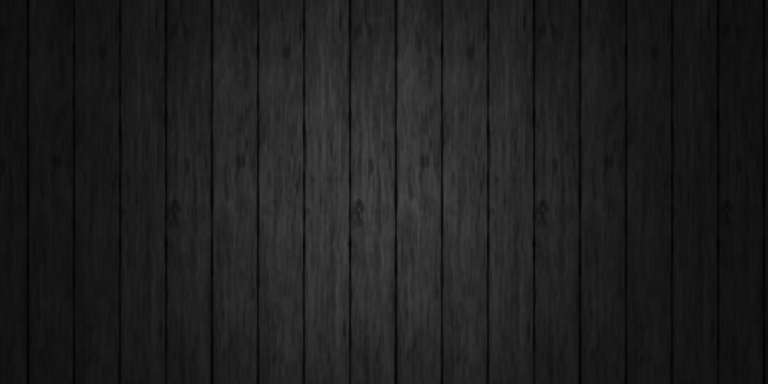
Reproduce this texture procedurally as a Shadertoy shader.

```glsl
const float PLANK_WIDTH = 0.1198;
const float FIRST_SEAM = 0.0729;
const float PLANK_CYCLE = 4.0;

float hash(vec2 p) {
    return fract(sin(dot(p, vec2(127.1, 311.7))) * 43758.5453);
}

float valueNoise(vec2 p) {
    vec2 cell = floor(p);
    vec2 f = fract(p);
    f = f * f * (3.0 - 2.0 * f);
    float low = mix(hash(cell), hash(cell + vec2(1, 0)), f.x);
    float high = mix(hash(cell + vec2(0, 1)), hash(cell + vec2(1, 1)), f.x);
    return mix(low, high, f.y);
}

float fbm(vec2 p) {
    float sum = 0.0;
    float weight = 0.5;
    for (int i = 0; i < 4; i++) {
        sum += weight * valueNoise(p);
        p = p * 2.03 + 17.3;
        weight *= 0.5;
    }
    return sum / 0.9375;
}

// Layered vertical fibres, short dark pores and faint growth rings
float woodGrain(vec2 p, float seed, float ringStrength) {
    vec2 q = p + vec2(seed * 7.31, seed * 3.17);
    q.x += 0.010 * (valueNoise(q * vec2(11.0, 7.0)) - 0.5);
    float bands = valueNoise(q * vec2(42.0, 2.5)) - 0.5;
    float fibres = valueNoise(q * vec2(105.0, 8.0)) - 0.5;
    float fine = valueNoise(q * vec2(175.0, 24.0)) - 0.5;
    float speckle = valueNoise(q * vec2(150.0, 70.0)) - 0.5;
    float pores = smoothstep(0.60, 0.85, valueNoise(q * vec2(110.0, 20.0)));
    pores *= smoothstep(0.4, 0.7, valueNoise(q * vec2(24.0, 9.0)));
    float rings = sin(fbm(q * vec2(15.0, 3.0)) * 60.0);
    float streaks = 0.20 * bands + 0.24 * fibres + 0.24 * fine;
    return streaks + 0.13 * speckle - 0.24 * pores + ringStrength * rings;
}

// Ragged dark patch of roughened wood
float knot(vec2 p, vec2 center, vec2 size) {
    vec2 d = (p - center) / size;
    float ragged = smoothstep(0.35, 0.7, fbm(p * vec2(80.0, 55.0)));
    return exp(-dot(d, d)) * ragged;
}

// Soft oval light falling off toward the sides
float spotlight(vec2 p) {
    vec2 d = p * p / vec2(0.30, 0.33);
    return mix(0.066, 0.222, exp(-d.x - d.y));
}

void mainImage(out vec4 fragColor, in vec2 fragCoord) {
    vec2 p = fragCoord / iResolution.y;
    float aspect = iResolution.x / iResolution.y;
    float pixel = 1.0 / iResolution.y;

    // Plank layout
    float across = (p.x - FIRST_SEAM) / PLANK_WIDTH;
    float kind = mod(floor(across), PLANK_CYCLE);
    float localX = fract(across) * PLANK_WIDTH;
    float seamDistance = min(localX, PLANK_WIDTH - localX);
    float seamKind = mod(floor(across + 0.5), PLANK_CYCLE);

    // Wood surface
    float ringStrength = kind < 0.5 ? 0.06 : 0.025;
    float grain = woodGrain(vec2(localX, p.y), kind + 1.0, ringStrength);
    float plankTone = mix(0.97, 1.07, hash(vec2(kind, 4.0)));
    float shade = plankTone * (1.0 + grain);

    // Knots along every fourth seam
    float seamOffset = (mod(across + 3.0, PLANK_CYCLE) - 2.0) * PLANK_WIDTH;
    vec2 knotPos = vec2(seamOffset, p.y);
    float rough = knot(knotPos, vec2(0.000, 0.67), vec2(0.012, 0.028));
    rough += knot(knotPos, vec2(0.022, 0.45), vec2(0.016, 0.045));
    rough += knot(knotPos, vec2(0.002, 0.36), vec2(0.011, 0.032));
    shade *= 1.0 - 0.5 * min(rough, 1.0);

    // Thin uneven seams with softly worn borders
    vec2 seamNoise = vec2(seamKind * 9.0, p.y);
    float wobble = 0.0022 * (valueNoise(seamNoise * vec2(1.0, 30.0)) - 0.5);
    float strength = mix(0.48, 0.80, valueNoise(seamNoise * vec2(1.0, 17.0) + 5.0));
    float gap = 1.0 - smoothstep(0.0005, 0.0025 + pixel, seamDistance + wobble);
    float border = exp(-seamDistance / 0.006);
    float litEdge = exp(-pow((localX - 0.009) / 0.003, 2.0));
    shade *= (1.0 - 0.24 * border) * (1.0 - strength * gap);
    shade += 0.05 * litEdge;

    float light = spotlight(p - vec2(0.5 * aspect - 0.02, 0.51));
    fragColor = vec4(vec3(clamp(light * shade, 0.0, 1.0)), 1.0);
}
```
